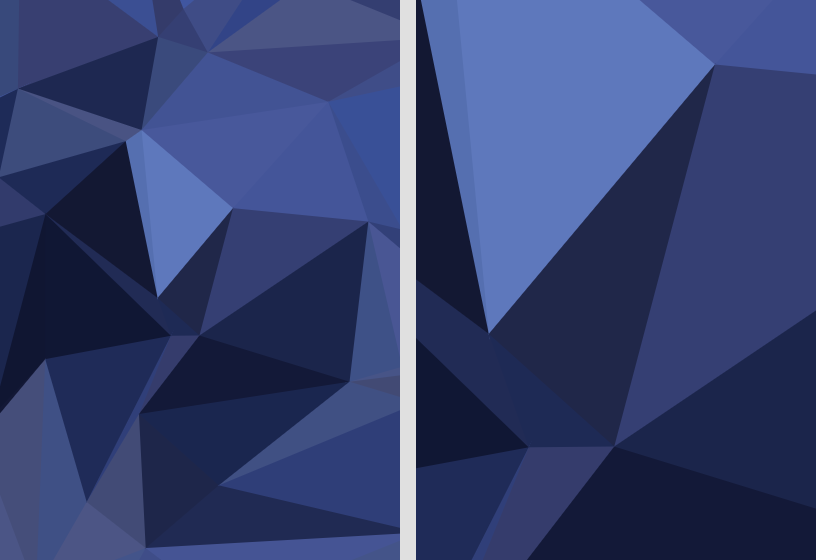
Left: the whole. Right: its middle third, enlarged.
A WebGL 2 fragment shader for this background:

```glsl
#version 300 es
precision highp float;

uniform vec2 u_resolution;
out vec4 fragColor;

// Mesh, in units of the canvas height
const float CELL = 0.178;
const float JITTER = 0.98;
const float MESH_ANGLE = 0.85;
const int SEED = 37;

// Tone and tint variation per facet
const float TONE_SPREAD = 0.50;
const float TINT_SPREAD = 0.10;
const float VALUE_SPREAD = 0.18;

// Facet colours from dark to light, with the tone where each one ends
const vec3 PALETTE[6] = vec3[6](
    vec3(0.07, 0.09, 0.20), vec3(0.12, 0.16, 0.32), vec3(0.20, 0.25, 0.47),
    vec3(0.26, 0.31, 0.50), vec3(0.25, 0.32, 0.58), vec3(0.38, 0.45, 0.68));
const float TONE_END[5] = float[5](0.21, 0.43, 0.54, 0.71, 0.86);

// Turns mesh space into canvas space
const mat2 MESH_TURN = mat2(cos(MESH_ANGLE), sin(MESH_ANGLE), -sin(MESH_ANGLE), cos(MESH_ANGLE));

// Integer hash of a cell and a channel, three values in 0..1
vec3 hash(ivec2 cell, int channel) {
    uvec3 v = uvec3(ivec3(cell + 64, channel + SEED));
    v = v * 1664525u + 1013904223u;
    v.x += v.y * v.z; v.y += v.z * v.x; v.z += v.x * v.y;
    v ^= v >> 16u;
    v.x += v.y * v.z; v.y += v.z * v.x; v.z += v.x * v.y;
    return vec3(v >> 8u) / 16777216.0;
}

// Offsets lean to the cell borders, which mixes slivers and wide facets
vec2 meshVertex(ivec2 cell) {
    vec2 offset = smoothstep(0.0, 1.0, hash(cell, 0).xy) - 0.5;
    return MESH_TURN * ((vec2(cell) + 0.5 + JITTER * offset) * CELL);
}

float cross2(vec2 a, vec2 b) { return a.x * b.y - a.y * b.x; }

bool isCounterClockwise(vec2 a, vec2 b, vec2 c) {
    return cross2(b - a, c - a) > 0.0;
}

// Signed distance to the line a-b, negative on its left
float edgeDistance(vec2 p, vec2 a, vec2 b) {
    return -cross2(b - a, p - a) / max(length(b - a), 1e-5);
}

float triangleCoverage(vec2 p, vec2 a, vec2 b, vec2 c, float pixel) {
    float d = max(edgeDistance(p, a, b), max(edgeDistance(p, b, c), edgeDistance(p, c, a)));
    return clamp(0.5 - d / pixel, 0.0, 1.0);
}

float blob(vec2 p, vec2 center, vec2 radius) {
    vec2 q = (p - center) / radius;
    return exp(-dot(q, q));
}

// Broad light and shade across the canvas
float toneField(vec2 p) {
    float tone = 0.68;
    tone -= 0.68 * blob(p, vec2(0.06, 0.48), vec2(0.19, 0.30));
    tone -= 0.42 * blob(p, vec2(0.42, 0.27), vec2(0.20, 0.22));
    tone += 0.32 * blob(p, vec2(0.31, 0.76), vec2(0.11, 0.12));
    return tone;
}

vec3 facetColor(vec2 center, vec3 rnd) {
    float tone = toneField(center) + TONE_SPREAD * (rnd.x - 0.5);
    int index = 0;
    for (int i = 0; i < 5; i++) index += int(tone > TONE_END[i]);
    vec3 tint = 1.0 + TINT_SPREAD * (rnd.y - 0.5) * vec3(2.0, 0.0, -1.0);
    return PALETTE[index] * tint * (1.0 + VALUE_SPREAD * (rnd.z - 0.5));
}

// Adds one facet as premultiplied colour and coverage
void addFacet(inout vec4 sum, vec2 p, vec2 a, vec2 b, vec2 c, vec3 rnd, float pixel) {
    float cover = triangleCoverage(p, a, b, c, pixel);
    sum += cover * vec4(facetColor((a + b + c) / 3.0, rnd), 1.0);
}

void main() {
    vec2 p = gl_FragCoord.xy / u_resolution.y;
    float pixel = 1.0 / u_resolution.y;
    ivec2 home = ivec2(floor(p * MESH_TURN / CELL));
    vec4 sum = vec4(0.0);

    // Only these four quads can reach the current cell
    for (int j = -1; j <= 0; j++) {
        for (int i = -1; i <= 0; i++) {
            ivec2 cell = home + ivec2(i, j);
            vec2 a = meshVertex(cell);
            vec2 b = meshVertex(cell + ivec2(1, 0));
            vec2 c = meshVertex(cell + ivec2(1, 1));
            vec2 d = meshVertex(cell + ivec2(0, 1));

            // Split along a diagonal that stays inside the quad
            bool acInside = isCounterClockwise(a, b, c) && isCounterClockwise(a, c, d);
            bool bdInside = isCounterClockwise(a, b, d) && isCounterClockwise(b, c, d);
            bool useAC = acInside && (!bdInside || hash(cell, 1).x < 0.5);

            addFacet(sum, p, a, b, useAC ? c : d, hash(cell, 2), pixel);
            addFacet(sum, p, useAC ? a : b, c, d, hash(cell, 3), pixel);
        }
    }
    fragColor = vec4(sum.rgb / max(sum.a, 1e-4), 1.0);
}
```
